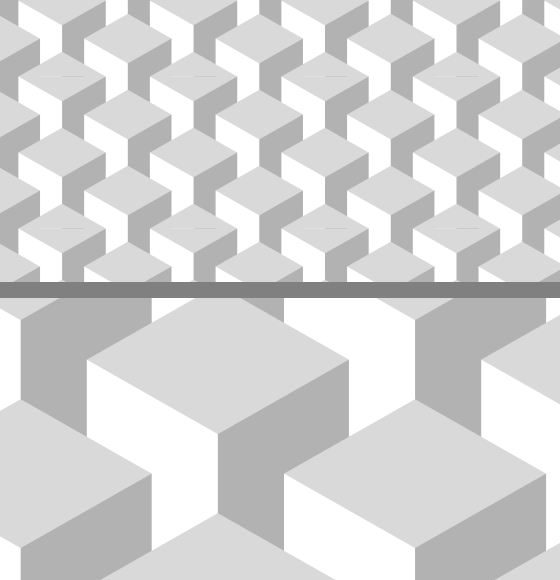
Top: the whole. Bottom: its middle third, enlarged.
A Shadertoy shader for this pattern:

```glsl
// All lengths are fractions of the canvas width, y measured downward
const vec2 STEP = vec2(0.11738, 0.06784);     // column step, staggered row step
const vec2 FIRST_TOP = vec2(0.11087, 0.13672); // centre of one block top
const vec2 TOP_HALF = vec2(0.0780, 0.0443);   // half diagonals of the top
const vec2 SEAM_HALF = vec2(0.0390, 0.0006);  // half size of the hairline
const float SEAM_EVERY = 4.0;                 // rows between hairlines

const vec3 TOP_COLOR = vec3(0.85);
const vec3 LEFT_COLOR = vec3(1.0);
const vec3 RIGHT_COLOR = vec3(0.70);
const vec3 SEAM_LIGHT = vec3(0.89);
const vec3 SEAM_DARK = vec3(0.78);

// Antialiased coverage of the inside of a signed distance
float coverage(float dist, float pixel) {
    return clamp(0.5 - dist / pixel, 0.0, 1.0);
}

// Signed distance to a slanted edge of the top; side is -1 upper, +1 lower
float slantedEdge(vec2 q, float side) {
    float slope = TOP_HALF.x * TOP_HALF.y / length(TOP_HALF);
    return (abs(q.x) / TOP_HALF.x + side * q.y / TOP_HALF.y - 1.0) * slope;
}

// Silhouette of a block whose sides run down behind the next rows
float blockMask(vec2 q, float pixel) {
    float dist = max(slantedEdge(q, -1.0), abs(q.x) - TOP_HALF.x);
    return coverage(dist, pixel);
}

vec3 blockColor(vec2 q, float row, float pixel) {
    float leftHalf = coverage(q.x, pixel);
    vec3 sides = mix(RIGHT_COLOR, LEFT_COLOR, leftHalf);

    // Faint two-tone hairline across the top
    vec3 top = TOP_COLOR;
    if (mod(row, SEAM_EVERY) < 0.5) {
        vec2 edge = abs(q) - SEAM_HALF;
        vec3 seam = mix(SEAM_DARK, SEAM_LIGHT, leftHalf);
        top = mix(top, seam, coverage(max(edge.x, edge.y), pixel));
    }
    return mix(sides, top, coverage(slantedEdge(q, 1.0), pixel));
}

void mainImage(out vec4 fragColor, in vec2 fragCoord) {
    float pixel = 1.0 / iResolution.x;
    vec2 p = vec2(fragCoord.x, iResolution.y - fragCoord.y) * pixel - FIRST_TOP;
    float nearestRow = floor(p.y / STEP.y);

    // Paint the staggered rows from back to front
    vec3 color = TOP_COLOR;
    for (int i = -4; i <= 2; i++) {
        float row = nearestRow + float(i);
        float x = mod(p.x - row * STEP.x + STEP.x, 2.0 * STEP.x) - STEP.x;
        vec2 q = vec2(x, p.y - row * STEP.y);
        color = mix(color, blockColor(q, row, pixel), blockMask(q, pixel));
    }
    fragColor = vec4(color, 1.0);
}
```
